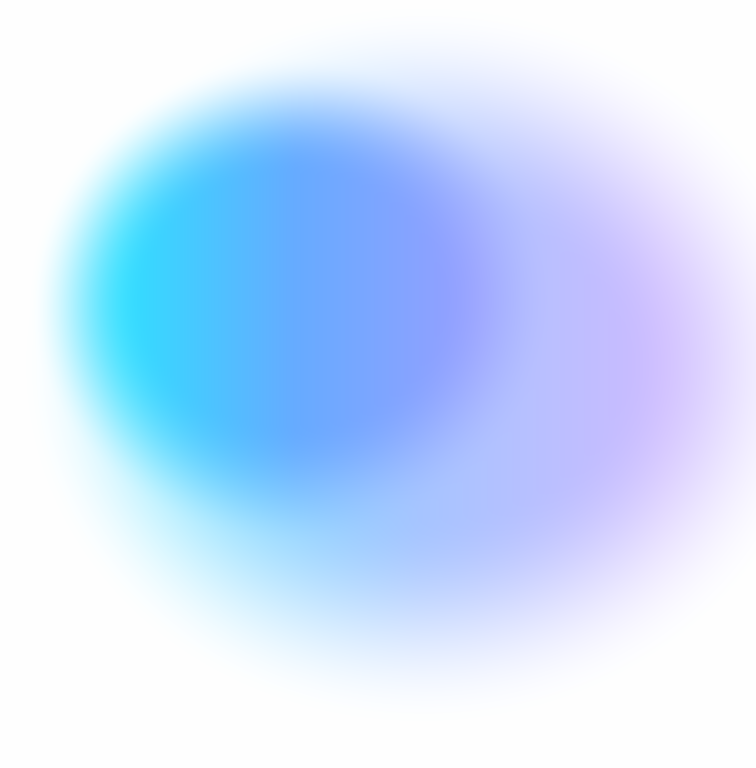
This background is drawn by a Shadertoy shader. Its source:

```glsl
// Approximate signed distance to an axis-aligned ellipse
float ellipseDistance(vec2 p, vec2 radii) {
    float k = length(p / radii);
    return k * (k - 1.0) / max(length(p / (radii * radii)), 1e-4);
}

// Soft coverage: 1 inside, 0 outside, fading across the blur width
float softEllipse(vec2 p, vec2 radii, float blur) {
    return 1.0 - smoothstep(-blur, blur, ellipseDistance(p, radii));
}

// Three-colour horizontal ramp with a movable middle stop
vec3 ramp(vec3 left, vec3 middle, vec3 right, float stop, float t) {
    t = clamp(t, 0.0, 1.0);
    return t < stop ? mix(left, middle, t / stop)
                    : mix(middle, right, (t - stop) / (1.0 - stop));
}

void mainImage(out vec4 fragColor, in vec2 fragCoord) {
    vec2 uv = fragCoord / iResolution.xy;
    vec3 color = vec3(0.996, 0.998, 0.998);

    // Wide pale glow, sky blue to lilac
    vec3 paleGlow = ramp(vec3(0.46, 0.89, 1.0), vec3(0.65, 0.77, 1.0),
                         vec3(0.80, 0.73, 1.0), 0.52, (uv.x - 0.20) / 0.68);
    float paleCover = softEllipse(uv - vec2(0.562, 0.525), vec2(0.397, 0.336), 0.14);
    color = mix(color, paleGlow, paleCover);

    // Smaller vivid glow on top, cyan to periwinkle
    vec3 vividGlow = ramp(vec3(0.19, 0.87, 1.0), vec3(0.40, 0.67, 1.0),
                          vec3(0.60, 0.62, 1.0), 0.48, (uv.x - 0.16) / 0.48);
    float vividCover = softEllipse(uv - vec2(0.386, 0.610), vec2(0.271, 0.240), 0.078);
    color = mix(color, vividGlow, vividCover);

    fragColor = vec4(color, 1.0);
}
```
